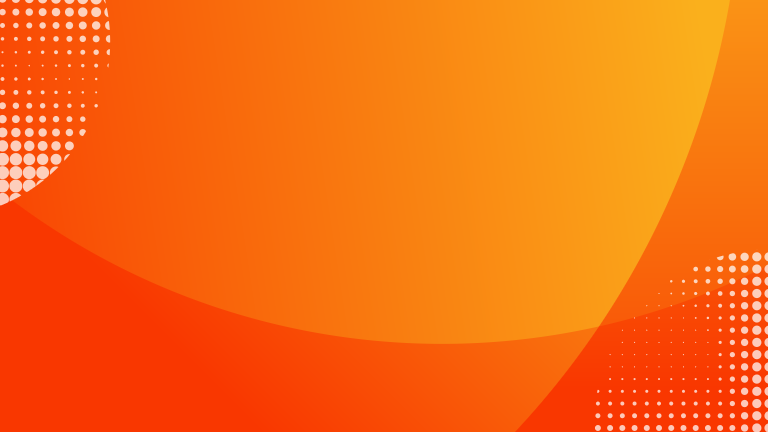
Write a Shadertoy shader that draws this background.

```glsl
const vec3 RED = vec3(0.975, 0.215, 0.0);
const vec3 AMBER = vec3(0.98, 0.69, 0.11);
const vec3 WHITE = vec3(1.0);
const float DOT_OPACITY = 0.73;

// Coverage of a disc with an edge one pixel wide
float disc(vec2 p, vec2 center, float radius, float pixel) {
    return clamp(0.5 + (radius - distance(p, center)) / pixel, 0.0, 1.0);
}

// Warm ramp from red to amber
vec3 warm(float t) {
    return mix(RED, AMBER, clamp(t, 0.0, 1.0));
}

// Center of the grid point nearest to p
vec2 nearestDot(vec2 p, vec2 origin, float pitch) {
    return origin + pitch * round((p - origin) / pitch);
}

// Dots shrink toward a slanted band and grow on both sides of it
float leftDotRadius(vec2 c) {
    float fromBand = abs(0.87 - c.y - 0.33 * c.x);
    return min(0.0016 + 0.056 * fromBand, 0.0150);
}

// Dots grow toward the bottom, the right side and the upper rim
float rightDotRadius(vec2 c) {
    float bottom = 0.040 * (0.150 - c.y);
    float side = 0.085 * (c.x - 1.639);
    float rim = 0.030 * (c.x + c.y - 1.850);
    float growth = max(max(bottom, side), max(rim, 0.0));
    return min(0.0012 + growth, 0.0106);
}

// Four gradients divided by two large arcs
vec3 background(vec2 p, float pixel) {
    float bowl = disc(p, vec2(1.023, 1.859), 1.655, pixel);
    float sweep = disc(p, vec2(-0.229, 1.331), 1.947, pixel);

    vec3 center = warm(0.12 + 0.52 * p.x + 0.08 * (p.y - 0.5));
    vec3 lowerLeft = warm(0.5 * (p.x + p.y - 0.6));
    vec3 upperRight = warm(0.14 + 0.62 * p.y);
    vec3 lowerRight = warm(0.8 * (p.y - 0.1));

    vec3 above = mix(upperRight, center, sweep);
    vec3 below = mix(lowerRight, lowerLeft, sweep);
    return mix(below, above, bowl);
}

void mainImage(out vec4 fragColor, in vec2 fragCoord) {
    vec2 p = fragCoord / iResolution.y;
    float pixel = 1.0 / iResolution.y;
    vec3 color = background(p, pixel);

    // Halftone patches, each cut off by a round rim
    vec2 leftDot = nearestDot(p, vec2(0.0058, 0.972), 0.03097);
    float leftPatch = disc(p, leftDot, leftDotRadius(leftDot), pixel)
                    * disc(p, vec2(-0.155, 0.903), 0.410, pixel);

    vec2 rightDot = nearestDot(p, vec2(1.384, 0.0093), 0.0283);
    float rightPatch = disc(p, rightDot, rightDotRadius(rightDot), pixel)
                     * disc(p, vec2(1.782, 0.016), 0.407, pixel);

    color = mix(color, WHITE, DOT_OPACITY * max(leftPatch, rightPatch));
    fragColor = vec4(color, 1.0);
}
```
